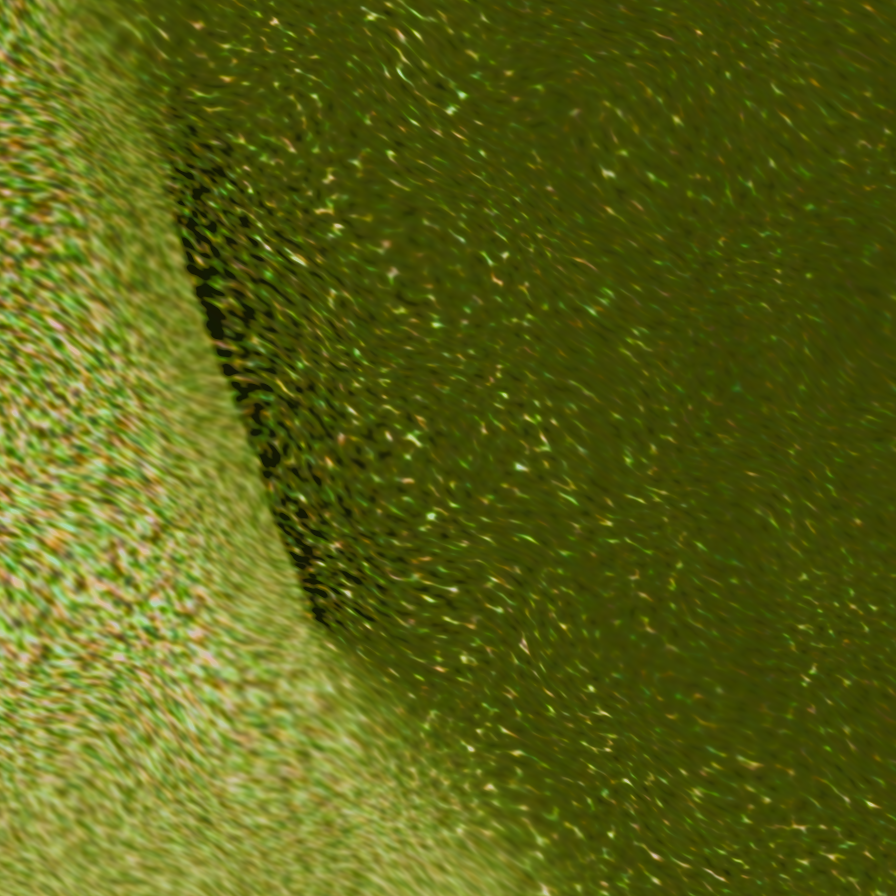
A WebGL 2 fragment shader for this texture:

```glsl
#version 300 es
precision highp float;
precision highp int;

uniform vec2 u_resolution;
out vec4 fragColor;

// Grain and band geometry, in canvas units
const float GRAIN_ANGLE = -0.58;
const vec2 GRAIN_SIZE = vec2(0.023, 0.0105);
const float BAND_ANGLE = -1.08;
const vec2 BAND_SIZE = vec2(0.26, 0.055);
const float WARP_AMOUNT = 0.022;

// Crease: corner point and the slopes (dx/dy) above and below it
const vec2 CREASE_END = vec2(0.345, 0.31);
const float SLOPE_ABOVE = -0.297;
const float SLOPE_BELOW = -0.90;

// Tone levels, as positions along the palette
const float SHADE_LEVEL = 1.22;
const float LIT_TOP_LEVEL = 3.1;
const float LIT_BOTTOM_LEVEL = 4.15;
const float TINT_STRENGTH = 0.085;

const vec3 PALETTE[7] = vec3[7](
    vec3(0.08, 0.10, 0.01), vec3(0.23, 0.26, 0.01), vec3(0.29, 0.33, 0.02),
    vec3(0.40, 0.45, 0.07), vec3(0.55, 0.58, 0.20), vec3(0.69, 0.71, 0.37),
    vec3(0.78, 0.79, 0.59));

uint hash(uvec2 v) {
    uint h = v.x * 1664525u + v.y * 22695477u + 1013904223u;
    h = (h ^ (h >> 16)) * 2246822519u;
    h = (h ^ (h >> 13)) * 3266489917u;
    return h ^ (h >> 16);
}

vec2 gradientAt(ivec2 cell) {
    float angle = float(hash(uvec2(cell + 4096)) & 0xffffu) / 65536.0 * 6.28319;
    return vec2(cos(angle), sin(angle));
}

// Gradient noise, roughly -1 to 1
float noise(vec2 p) {
    ivec2 c = ivec2(floor(p));
    vec2 f = fract(p);
    vec2 s = f * f * f * (f * (f * 6.0 - 15.0) + 10.0);
    float a = dot(gradientAt(c), f);
    float b = dot(gradientAt(c + ivec2(1, 0)), f - vec2(1, 0));
    float d = dot(gradientAt(c + ivec2(0, 1)), f - vec2(0, 1));
    float e = dot(gradientAt(c + ivec2(1, 1)), f - vec2(1, 1));
    return 1.5 * mix(mix(a, b, s.x), mix(d, e, s.x), s.y);
}

vec2 rotated(vec2 p, float angle) {
    vec2 dir = vec2(cos(angle), sin(angle));
    return vec2(dot(p, dir), dot(p, vec2(-dir.y, dir.x)));
}

// Signed horizontal distance to the crease, positive on the shaded side
float creaseDistance(vec2 p) {
    float rise = p.y - CREASE_END.y;
    float slope = rise > 0.0 ? SLOPE_ABOVE : SLOPE_BELOW;
    float bow = rise > 0.0 ? 0.11 * rise * (rise - 0.69) : 0.0;
    return p.x - CREASE_END.x - slope * rise - bow;
}

vec3 paletteAt(float level) {
    float t = clamp(level, 0.0, 5.999);
    int i = int(t);
    return mix(PALETTE[i], PALETTE[i + 1], fract(t));
}

void main() {
    vec2 p = gl_FragCoord.xy / u_resolution;

    // Warped grain in two octaves, and broad bands
    vec2 warp = WARP_AMOUNT * vec2(noise(p * 6.0), noise(p * 6.0 + 31.0));
    vec2 g = rotated(p + warp, GRAIN_ANGLE) / GRAIN_SIZE;
    float grain = noise(g) + 0.75 * noise(g * 1.8 + 17.0);
    float band = noise(rotated(p + warp, BAND_ANGLE) / BAND_SIZE + 9.0);

    // Light falls off across the crease, sharp only along its middle
    float d = creaseDistance(p);
    float below = smoothstep(CREASE_END.y + 0.01, CREASE_END.y - 0.16, p.y);
    float above = smoothstep(0.72, 1.0, p.y);
    float softness = 0.009 + 0.13 * below + 0.05 * above;
    float lit = 1.0 - smoothstep(-softness, softness, d + 0.012 * band);

    // Shaded side: sparse glints over a quiet dark ground
    float far = smoothstep(0.1, 0.65, d);
    float glintAmount = mix(1.6, 0.85, far) * (1.0 + 0.7 * band);
    float glint = grain > 0.0 ? 1.9 * grain * grain : 0.45 * grain;
    float shade = SHADE_LEVEL + 0.35 * (1.0 - far) + 0.3 * band + glintAmount * glint;

    // Rough pocket of deep shadow beside the crease
    float pocket = exp(-max(d, 0.0) / 0.085) * (1.0 - above)
        * smoothstep(CREASE_END.y - 0.04, CREASE_END.y + 0.03, p.y);
    float rough = 1.25 + 3.1 * grain - 1.1 * exp(-max(d, 0.0) / 0.02);
    shade = mix(shade, rough, pocket);

    // Lit side: smooth rim near the crease, coarse sparkle further away
    float sparkle = smoothstep(0.03, 0.17, -d) * smoothstep(0.0, 0.35, p.y);
    float bright = mix(LIT_BOTTOM_LEVEL, LIT_TOP_LEVEL, smoothstep(0.15, 0.95, p.y))
        + 0.4 * sparkle + 0.35 * band + mix(0.95, 2.1, sparkle) * grain;

    vec3 color = paletteAt(mix(shade, bright, lit));

    // Coloured flecks: green to red, and cool to warm
    float greenRed = noise(g * 0.9 + 53.0);
    float coolWarm = noise(g * 1.3 + 87.0);
    float fleck = mix(0.35 + smoothstep(0.1, 0.8, grain) + pocket, 0.5 + 1.2 * sparkle, lit);
    vec3 tint = greenRed * vec3(1.0, -0.7, 0.2) + coolWarm * vec3(-0.2, -0.1, 1.3);
    color += TINT_STRENGTH * fleck * tint * smoothstep(0.0, 0.5, color.g);

    fragColor = vec4(clamp(color, 0.0, 1.0), 1.0);
}
```
